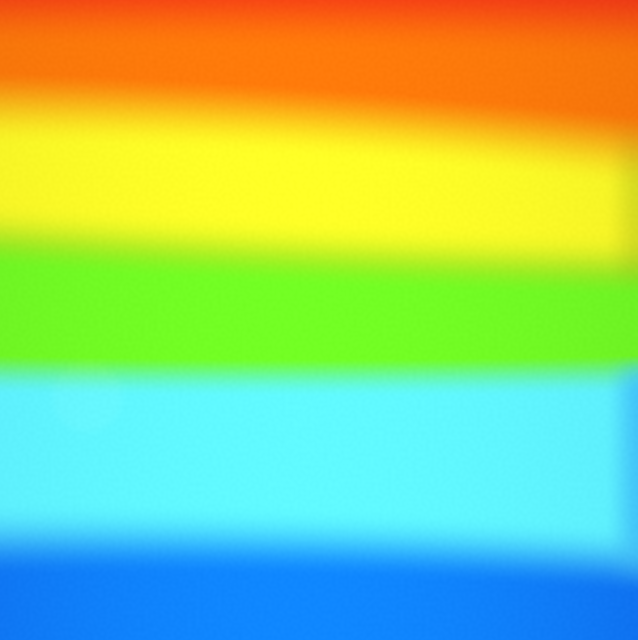
Reproduce this background procedurally as a Shadertoy shader.

```glsl
// Soft, out-of-focus rainbow bands running from red at the top to blue below.
// Each border is a gently bowed curve with its own blur width and easing;
// a dim right rim, a faint pale disc and fine gradient noise finish it.

#define RED    vec3(0.96, 0.22, 0.09)
#define ORANGE vec3(1.00, 0.48, 0.04)
#define YELLOW vec3(1.00, 1.00, 0.15)
#define GREEN  vec3(0.45, 1.00, 0.14)
#define CYAN   vec3(0.38, 0.98, 1.00)
#define BLUE   vec3(0.06, 0.53, 1.00)
#define RIM_WIDTH 0.055
#define GRAIN_SCALE 150.0
#define GRAIN_AMOUNT 0.012

// Parabola through heights at the left, middle and right of the canvas
float bow(float x, vec3 h) {
    float bend = 2.0 * (h.x + h.z - 2.0 * h.y);
    return h.x + x * (h.z - h.x - bend) + bend * x * x;
}

// Blend weight across a border; easing below 1 sharpens its upper side
float border(vec2 p, vec3 top, vec3 bottom, float easing) {
    float w = smoothstep(bow(p.x, top), bow(p.x, bottom), p.y);
    return pow(w, easing);
}

// Smooth mix with a slight darkening in the middle of the transition
vec3 blend(vec3 upper, vec3 lower, float w, float dip) {
    return mix(upper, lower, w) * (1.0 - 4.0 * dip * w * (1.0 - w));
}

vec2 gradientAt(vec2 cell) {
    vec3 q = fract(cell.xyx * vec3(0.1031, 0.1030, 0.0973));
    q += dot(q, q.yzx + 33.33);
    float angle = 6.2832 * fract((q.x + q.y) * q.z);
    return vec2(cos(angle), sin(angle));
}

float gradientNoise(vec2 p) {
    vec2 i = floor(p), f = fract(p);
    vec2 u = f * f * f * (f * (f * 6.0 - 15.0) + 10.0);
    float a = dot(gradientAt(i), f);
    float b = dot(gradientAt(i + vec2(1, 0)), f - vec2(1, 0));
    float c = dot(gradientAt(i + vec2(0, 1)), f - vec2(0, 1));
    float d = dot(gradientAt(i + vec2(1, 1)), f - vec2(1, 1));
    return mix(mix(a, b, u.x), mix(c, d, u.x), u.y);
}

void mainImage(out vec4 fragColor, in vec2 fragCoord) {
    // p.y runs downward from the top edge
    vec2 p = fragCoord / iResolution.xy;
    p.y = 1.0 - p.y;

    // Border weights, from top to bottom
    float toOrange = border(p, vec3(-0.030, -0.025, -0.015), vec3(0.075, 0.080, 0.095), 0.8);
    float toYellow = border(p, vec3(0.112, 0.137, 0.180), vec3(0.230, 0.248, 0.298), 0.7);
    float toGreen  = border(p, vec3(0.300, 0.330, 0.350), vec3(0.420, 0.449, 0.465), 1.8);
    float toCyan   = border(p, vec3(0.555, 0.561, 0.555), vec3(0.618, 0.622, 0.618), 0.6);
    float toBlue   = border(p, vec3(0.775, 0.785, 0.815), vec3(0.902, 0.902, 0.930), 1.4);

    vec3 color = blend(RED, ORANGE, toOrange, 0.0);
    color = blend(color, YELLOW, toYellow, 0.01);
    color = blend(color, GREEN, toGreen, 0.05);
    color = blend(color, CYAN, toCyan, 0.01);
    color = blend(color, BLUE, toBlue, 0.0);

    // Yellow dims and cyan turns bluer toward the right rim
    float rim = smoothstep(1.0 - RIM_WIDTH, 1.005, p.x);
    float yellowBand = toYellow * (1.0 - toGreen);
    float cyanBand = toCyan * (1.0 - toBlue);
    color *= 1.0 - rim * yellowBand * vec3(0.13, 0.10, 0.15);
    color = mix(color, vec3(0.25, 0.78, 0.98), 0.85 * rim * cyanBand);

    // Gentle falloff toward the sides, strongest in the blue
    float side = pow(abs(p.x - 0.47) / 0.53, 2.0);
    color *= 1.0 - side * mix(vec3(0.04, 0.05, 0.01), vec3(0.05, 0.16, 0.06), toBlue);

    // Faint pale disc
    float disc = 1.0 - smoothstep(0.045, 0.065, length(p - vec2(0.137, 0.620)));
    color += vec3(0.025, 0.005, 0.0) * disc;

    color += GRAIN_AMOUNT * gradientNoise(p * GRAIN_SCALE);
    fragColor = vec4(clamp(color, 0.0, 1.0), 1.0);
}
```
